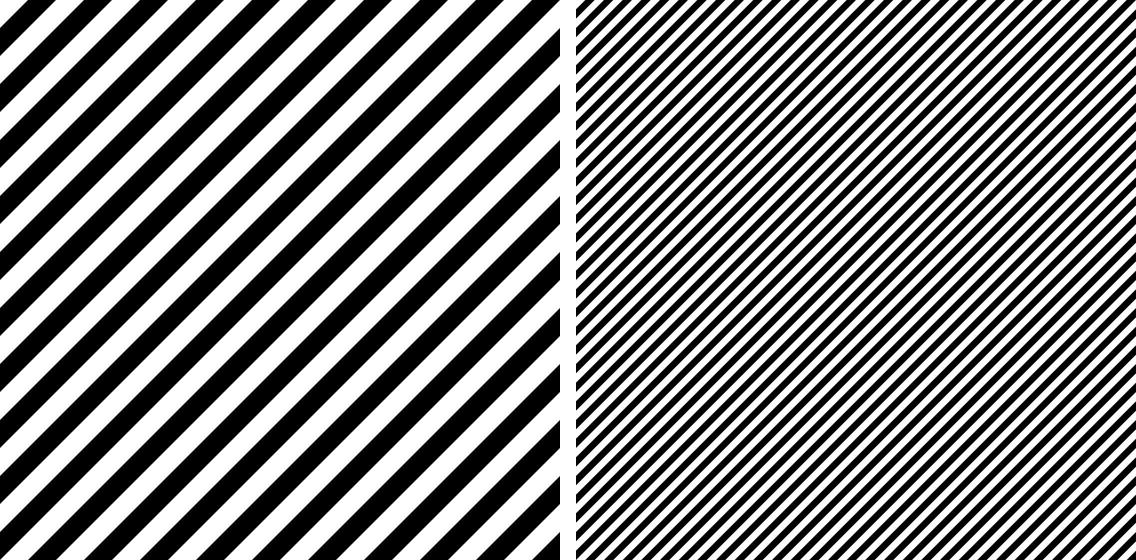
Left: one tile. Right: repeated 3 by 3.
This pattern is drawn by a Shadertoy shader. Its source:

```glsl
// Signed horizontal distance to the nearest stripe edge, negative inside white
float stripeDistance(vec2 uv, float repeats) {
    float phase = fract((uv.x - uv.y) * repeats + 0.25);
    return (abs(phase - 0.5) - 0.25) / repeats;
}

void mainImage(out vec4 fragColor, in vec2 fragCoord) {
    vec2 uv = fragCoord / iResolution.xy;

    // Ten equal black and white diagonals, edges one pixel soft
    float black = clamp(stripeDistance(uv, 10.0) * iResolution.x + 0.5, 0.0, 1.0);
    fragColor = vec4(mix(vec3(1.0), vec3(0.0), black), 1.0);
}
```
